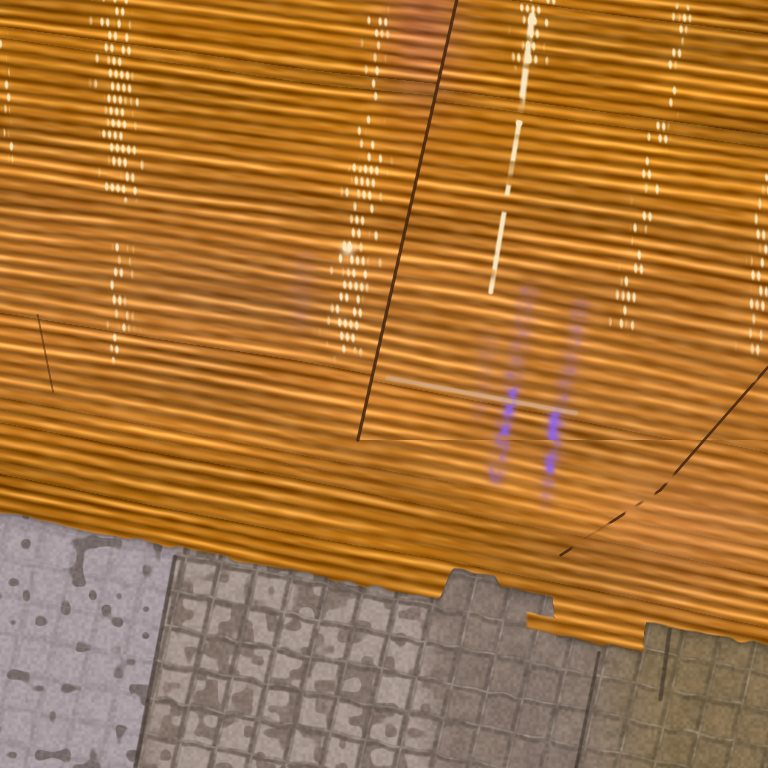
Give the GLSL for this texture, as a WebGL 1 fragment shader.

```glsl
precision highp float;
// Glossy ribbed wooden boards above a ragged edge of worn mosaic tiles.
// Ribs and tiles repeat in skewed coordinates; stretched noise gives the
// grain, and hashed dots gathered along soft segments give the glints.
uniform vec2 u_resolution;

float hash(vec2 p) {
  p = fract(p * vec2(.1031, .1137));
  p += dot(p, p.yx + 33.33);
  return fract((p.x + p.y) * p.x * 17.31);
}

float noise(vec2 p) {
  vec2 i = floor(p), f = fract(p), e = vec2(1, 0);
  f = f * f * (3. - 2. * f);
  return mix(mix(hash(i), hash(i + e), f.x),
             mix(hash(i + e.yx), hash(i + e.xx), f.x), f.y);
}

// Distance to the segment from s.xy to s.zw
float segment(vec2 p, vec4 s) {
  vec2 d = s.zw - s.xy;
  return length(p - s.xy - d * clamp(dot(p - s.xy, d) / dot(d, d), 0., 1.));
}

float glow(vec2 p, vec4 s, float width) {
  float d = segment(p, s) / width;
  return exp(-d * d);
}

float line(vec2 p, vec4 s, float width) {
  return 1. - smoothstep(width * .4, width * 1.4, segment(p, s));
}

float blob(vec2 p, vec2 centre, vec2 radius) {
  vec2 d = (p - centre) / radius;
  return exp(-dot(d, d));
}

float band(float x, float a, float b, float soft) {
  return smoothstep(a - soft, a + soft, x) * (1. - smoothstep(b - soft, b + soft, x));
}

// Bright dots in the unit cells whose hash lies below the density
float dots(vec2 q, float density) {
  float r = hash(floor(q) + 71.);
  return (1. - smoothstep(.12, .48, length(fract(q) - .5))) * smoothstep(r, r + .25, density);
}

vec3 wood(vec2 p) {
  float right = step(.466 + (p.y - .427) * .225, p.x) * step(.427, p.y);
  float v = p.y + p.x * mix(.2, .13, smoothstep(.2, .85, p.y));
  float s = v * 62. + .45 * right + .5 * noise(vec2(p.x * 5., v * 18.));
  float row = floor(s);

  // Board colour: golden at top and bottom, tan through the middle
  float mellow = max(band(v, .46, .83, .12) * .65, blob(p, vec2(.9, .32), vec2(.22, .15)));
  vec3 col = mix(vec3(.67, .42, .1), vec3(.72, .46, .22), mellow);
  col = mix(col, vec3(.64, .38, .27), .75 * blob(p, vec2(.55, .97), vec2(.055, .12)));
  col = mix(col, vec3(.56, .36, .19), .5 * blob(p, vec2(.32, .61), vec2(.2, .07)));
  col *= .88 + .24 * noise(vec2(p.x * 4., v * 23.));

  // Ribs: uneven bright ridges and dark grooves
  float wave = .5 - .5 * cos(6.2832 * s);
  float calm = 1. - .5 * blob(p, vec2(.8, .33), vec2(.3, .13));
  float ridge = pow(wave, 3.) * smoothstep(.25, .95, noise(vec2(p.x * 6. + row * 7.3, row)));
  col *= 1. + calm * (wave - .5) * .3;
  col += calm * (vec3(.24, .21, .15) * ridge - .12 * pow(1. - wave, 3.) * hash(vec2(row, 4)));
  col += .1 * noise(vec2(p.x * 45., v * 270.)) - .05;

  // Violet reflections broken by the ribs
  float violet = glow(p, vec4(.688, .62, .645, .38), .012)
               + glow(p, vec4(.755, .6, .71, .35), .011)
               + .5 * glow(p, vec4(.635, .56, .625, .46), .012)
               + .4 * glow(p, vec4(.395, .66, .392, .58), .014);
  float vivid = glow(p, vec4(.668, .49, .645, .38), .006)
              + glow(p, vec4(.722, .46, .715, .39), .007);
  float broken = noise(vec2(p.x * 110., s * 1.6));
  col = mix(col, vec3(.6, .42, .73), min(violet, 1.) * (.12 + .6 * broken * wave));
  col = mix(col, vec3(.55, .38, .98), min(vivid, 1.) * smoothstep(.2, .7, broken) * .8);
  col = mix(col, vec3(.78, .67, .6), .65 * line(p, vec4(.505, .508, .75, .462), .003));

  // Columns of sparkles and one bright streak
  float shine = glow(p, vec4(.15, 1, .157, .76), .024)
              + .8 * glow(p, vec4(.157, .68, .155, .55), .018)
              + .6 * glow(p, vec4(.495, 1, .475, .77), .015)
              + glow(p, vec4(.475, .77, .45, .57), .026)
              + glow(p, vec4(.7, 1, .69, .93), .02)
              + .7 * glow(p, vec4(.89, .98, .81, .57), .014)
              + .8 * glow(p, vec4(.995, .76, .98, .53), .016)
              + .8 * glow(p, vec4(.002, .96, .013, .79), .008);
  float streak = line(p, vec4(.693, .98, .676, .84), .0045)
               + line(p, vec4(.676, .84, .639, .62), .0035);
  float spark = dots(vec2(p.x * 135. + row * .37, s), shine * .85)
              + streak * smoothstep(.15, .5, noise(vec2(p.x * 30., s * 1.4)))
              + blob(p, vec2(.453, .675), vec2(.008));
  col += vec3(.09, .07, .03) * min(shine, 1.) * wave;
  col = mix(col, vec3(1, .94, .8), min(spark, 1.) * .92);

  // Board joint and fine cracks
  float crack = line(p, vec4(1, .522, .86, .362), .0018) + line(p, vec4(.86, .362, .73, .277), .0018);
  crack = crack * smoothstep(.3, .5, noise(p * 45.))
        + .5 * line(p, vec4(.049, .59, .069, .49), .0014)
        + line(p, vec4(.466, .427, .597, 1.01), .0022);
  return mix(col, vec3(.25, .14, .07), min(crack, .85));
}

vec3 tiles(vec2 p, float b) {
  vec2 q = vec2(p.x - .23 * p.y, b) / .048 + .3, g = fract(q), f = abs(g - .5);
  float pale = 1. - smoothstep(-.004, .004, p.x - .176 - .19 * p.y);
  float inside = 1. - smoothstep(.36, .45, max(f.x, f.y));
  float rough = noise(p * 65.);

  // Gray-brown sheet with worn patches, chalky on the left, olive on the right
  vec3 col = mix(vec3(.48, .42, .38), vec3(.47, .4, .29), smoothstep(.73, .88, p.x));
  col *= .86 + .16 * inside + .14 * rough;
  float worn = band(p.x, .2, .56, .03) * inside * smoothstep(.3, .45, rough + .2 * hash(floor(q)) - .1);
  col = mix(col, vec3(.67, .61, .58), worn * .85);
  vec3 chalk = vec3(.65, .6, .62) * (.94 + .08 * inside);
  col = mix(col, mix(chalk, vec3(.46, .41, .4), smoothstep(.72, .84, noise(p * 58.))), pale);

  // Lit tile rims, joints between sheets and small glints
  float rim = max(band(g.x, .02, .08, .03), band(g.y, .02, .08, .03));
  col += .16 * rim * (1. - .7 * pale) * noise(p * 80.);
  float gap = line(p, vec4(.176, 0, .228, .275), .003) + line(p, vec4(.75, 0, .78, .15), .0025)
            + line(p, vec4(.86, .09, .872, .18), .003);
  col = mix(col, vec3(.26, .22, .19), min(gap, 1.) * .7);
  return col + .4 * dots(p * 110., .06 * rim) + .08 * noise(p * 240.) - .04;
}

void main() {
  vec2 p = gl_FragCoord.xy / u_resolution;
  // Ragged lower edge of the boards, measured across the skewed rows
  float b = p.y + .2 * p.x + .006 * noise(p * 55.) - .003;
  float edge = .333 + .045 * smoothstep(.568, .592, p.x) - .012 * smoothstep(.643, .653, p.x)
             - .048 * smoothstep(.719, .725, p.x) + .041 * smoothstep(.834, .842, p.x);
  float tongue = band(p.x, .686, .838, .003) * band(b, .318, .341, .002);
  float boards = max(smoothstep(-.002, .002, b - edge), tongue);
  float shade = .35 * exp(-abs(b - edge) * 210.) * (1. - boards);
  gl_FragColor = vec4(mix(tiles(p, b), wood(p), boards) * (1. - shade), 1);
}
```
